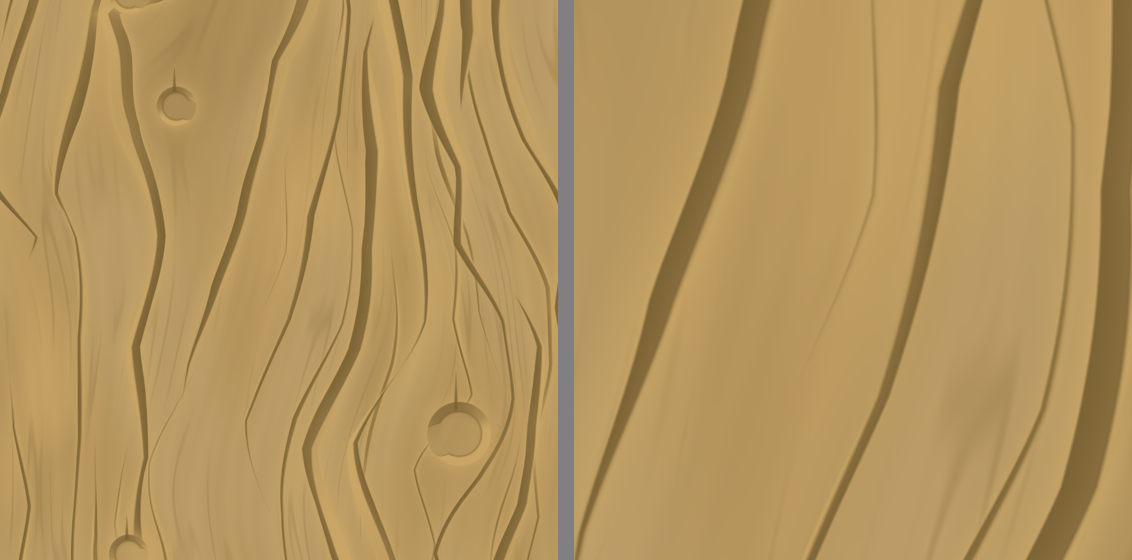
Left: the whole. Right: its middle third, enlarged.
Write a Shadertoy shader that draws this texture.

```glsl
// Hand-painted wood: tan planks split by long jagged vertical cracks and C-shaped knots.
// A bent coordinate "u" follows the fibres; cracks are columns of u with kinked paths,
// each having a shaded wall, a lit wall and a soft golden rim.
#define GOLD  vec3(0.79, 0.65, 0.40)
#define BODY  vec3(0.73, 0.61, 0.40)
#define TAN   vec3(0.71, 0.58, 0.36)
#define OCHRE vec3(0.64, 0.52, 0.31)
#define BROWN vec3(0.55, 0.44, 0.25)
#define UMBER vec3(0.47, 0.38, 0.20)
#define CRACKS 9.0        // main cracks across the canvas
#define CRACK_WIDTH 0.018
#define KNOTS 3
#define FAN 1.0           // how strongly the fibres converge at the top
#define GRAIN 0.30        // strength of the hairlines

float hash(vec2 p) {
    vec3 q = fract(p.xyx * 0.1031);
    q += dot(q, q.yzx + 33.33);
    return fract((q.x + q.y) * q.z);
}

vec2 gradientAt(vec2 cell) {
    float a = 6.2832 * hash(cell + 17.0);
    return vec2(cos(a), sin(a));
}

// Gradient noise, about -0.7 to 0.7
float noise(vec2 p) {
    vec2 i = floor(p), f = p - i, o = vec2(0, 1);
    vec2 s = f * f * f * (f * (f * 6.0 - 15.0) + 10.0);
    return mix(mix(dot(gradientAt(i), f), dot(gradientAt(i + o.yx), f - o.yx), s.x),
               mix(dot(gradientAt(i + o), f - o), dot(gradientAt(i + 1.0), f - 1.0), s.x), s.y);
}

// Kinked random line, 0 to 1
float kink(float t, float seed) {
    float i = floor(t), f = t - i;
    f = mix(f, smoothstep(0.0, 1.0, f), 0.3);
    return mix(hash(vec2(i, seed)), hash(vec2(i + 1.0, seed)), f);
}

// Coverage of a shape from its signed distance
float cover(float d) {
    float e = max(1.0 / iResolution.y, 0.0013);
    return 1.0 - smoothstep(-e, e, d);
}

// Centre (xy) and radius (z) of a knot
vec3 knotAt(int k) {
    float i = float(k);
    return vec3(fract(0.315 + i * (0.5525 - 0.0475 * i)),
                fract(0.81 + i * (0.23 + 0.185 * i)), 0.035 + 0.022 * float(k & 1));
}

vec2 fromKnot(vec2 p, vec3 knot) {
    vec2 q = p - knot.xy;
    q.y -= round(q.y);
    return q;
}

// Fibre coordinate: converges at the top, wanders, and parts around knots
float fibre(vec2 p) {
    float side = p.x - 0.7;
    float u = p.x + FAN * smoothstep(0.3, 1.1, p.y) * side * exp(-12.0 * side * side);
    u += 0.11 * noise(p * vec2(1.7, 1.9) + 4.3);
    for (int k = 0; k < KNOTS; k++) {
        vec3 knot = knotAt(k);
        vec2 q = fromKnot(p, knot);
        u -= 0.5 * q.x * exp(-dot(q, q) / (5.0 * knot.z * knot.z));
    }
    return u;
}

vec3 woodColor(float u, float y) {
    vec3 col = mix(BODY, TAN, smoothstep(-0.2, 0.35, noise(vec2(u * 6.0, y * 2.2))));
    col = mix(col, GOLD, 0.7 * smoothstep(0.05, 0.5, noise(vec2(u * 5.0 + 8.0, y * 2.6))));
    col = mix(col, OCHRE, 0.6 * smoothstep(0.12, 0.55, noise(vec2(u * 8.0, y * 1.5 + 9.0))));
    col *= 1.0 + 0.035 * noise(vec2(u * 45.0, y * 3.5));
    float hair = 1.0 - smoothstep(0.0, 0.11, abs(noise(vec2(u * 38.0, y * 2.3 + 5.0))));
    return mix(col, BROWN, GRAIN * hair * smoothstep(-0.1, 0.4, noise(vec2(u * 13.0, y * 4.0))));
}

// One layer of cracks; "stretch" is the slope of u, used to keep true widths
void paintCracks(inout vec3 col, float u, float stretch, float y, float count, float size, float rarity) {
    float column = floor(u * count);
    for (int k = -2; k <= 2; k++) {
        float c = column + float(k), id = c + count * 7.0 + 20.0;
        float a = hash(vec2(id, 3.0)), b = hash(vec2(id, 8.0));
        float path = (c + 0.3 + 0.4 * a + 0.85 * (kink(y * (4.5 + 3.0 * b) + a, id) - 0.5)) / count;
        float d = (u - path) / stretch * (b < 0.35 ? -1.0 : 1.0);
        float gape = clamp(3.5 * (kink(y * 1.9 + 9.0 * a, id + 131.0) - rarity), 0.0, 1.0);
        float dark = size * gape * (0.35 + kink(y * 6.0 + b, id + 257.0));
        float lit = size * gape * max(0.12, 1.9 * kink(y * 5.0 + a, id + 383.0) - 0.5);
        // Golden rim, then the lit and shaded walls
        float outside = max(max(d - lit, -dark - d), 0.0);
        col = mix(col, GOLD, 0.75 * gape * exp(-outside / (0.7 * size)));
        float present = smoothstep(0.0, 0.003, dark);
        vec3 litWall = mix(GOLD, TAN, 0.5 * smoothstep(0.3, 0.9, kink(y * 5.0, id + 71.0)));
        col = mix(col, litWall, present * cover(max(-d, d - lit)));
        float depth = clamp(-d / max(dark, 0.001), 0.0, 1.0);
        vec3 wall = mix(BROWN, UMBER, 0.7 * depth + 0.3 * kink(y * 7.0, id + 19.0));
        wall = mix(wall, OCHRE, 0.5 * smoothstep(0.55, 1.0, kink(y * 4.0, id + 43.0)));
        col = mix(col, wall, present * cover(max(d, -dark - d)));
        col = mix(col, UMBER, 0.35 * present * exp(-d * d / 3e-6));
    }
}

// Bevelled ring, open on one side, with a split running up from its top
void paintKnot(inout vec3 col, vec3 wood, vec2 q, float radius, float opening) {
    float r = length(q);
    vec2 n = q / max(r, 0.0001);
    float ring = 0.3 * radius * smoothstep(0.02, 0.3, 1.0 - n.x * opening + 0.3 * n.y);
    col = mix(col, GOLD, 0.6 * exp(-max(r - radius, 0.0) / 0.013));
    float shade = dot(n, vec2(-0.4, 0.9));
    vec3 inner = mix(wood, OCHRE, 0.6 * smoothstep(0.4, 0.8, r / radius) * smoothstep(-0.2, 0.8, shade));
    col = mix(col, inner, cover(r - radius));
    vec3 bevel = mix(GOLD, mix(OCHRE, BROWN, smoothstep(0.3, 1.0, shade)), smoothstep(-0.3, 0.4, shade));
    float band = max(r - radius, radius - ring - r);
    col = mix(col, bevel, cover(band) * smoothstep(0.0, 0.003, ring));
    col = mix(col, UMBER, 0.45 * exp(-pow((r - radius + ring) / 0.002, 2.0)) * smoothstep(0.0, 0.01, ring));
    float rise = (q.y / radius - 0.75) / 1.2;
    float split = abs(q.x + 0.1 * radius) - 0.0035 * (1.0 - rise);
    col = mix(col, UMBER, 0.8 * cover(split) * step(0.0, rise) * step(rise, 1.0));
}

void mainImage(out vec4 fragColor, in vec2 fragCoord) {
    vec2 p = fragCoord / iResolution.y;
    float u = fibre(p);
    float stretch = max((fibre(p + vec2(0.002, 0.0)) - u) / 0.002, 0.3);
    vec3 wood = woodColor(u, p.y), col = wood;
    paintCracks(col, u, stretch, p.y, CRACKS * 1.9, CRACK_WIDTH * 0.35, 0.5);
    paintCracks(col, u, stretch, p.y, CRACKS, CRACK_WIDTH, 0.28);
    for (int k = 0; k < KNOTS; k++) {
        vec3 knot = knotAt(k);
        paintKnot(col, wood, fromKnot(p, knot), knot.z, (k & 1) == 0 ? 1.0 : -1.0);
    }
    fragColor = vec4(col, 1.0);
}
```
